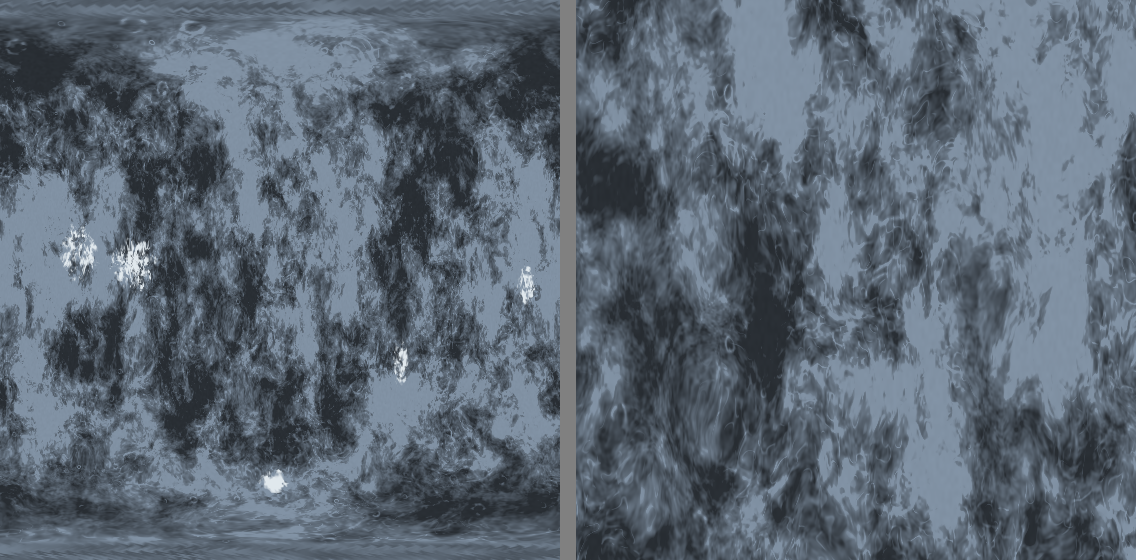
Left, the full canvas; right, a detail of the centre.
Write a three.js fragment shader that draws this texture.

```glsl
// Slate-blue radar map of a cratered planet, unrolled to a square.
// Rough noise is sampled on the sphere, so grains stretch upright at the
// equator and sideways at the poles; threads, craters and snow lie on top.
varying vec2 vUv;

const float PI = 3.14159265;

float hash(vec3 p) {
  p = fract(p * 0.1031);
  p += dot(p, p.zyx + 31.32);
  return fract((p.x + p.y) * p.z);
}

float noise(vec3 p) {
  vec3 i = floor(p), f = fract(p);
  f = f * f * (3.0 - 2.0 * f);
  vec2 e = vec2(0.0, 1.0);
  vec4 near = vec4(hash(i), hash(i + e.yxx), hash(i + e.xyx), hash(i + e.yyx));
  vec4 far = vec4(hash(i + e.xxy), hash(i + e.yxy), hash(i + e.xyy), hash(i + 1.0));
  vec4 s = mix(near, far, f.z);
  return mix(mix(s.x, s.y, f.x), mix(s.z, s.w, f.x), f.y);
}

// Rough layered noise, centred on 0 with a spread of about 1
float terrain(vec3 p) {
  float sum = 0.0, amp = 1.0, total = 0.0;
  for (int i = 0; i < 6; i++) {
    sum += amp * noise(p);
    total += amp;
    amp *= 0.76;
    p = p * 2.08 + 17.3;
  }
  return (sum / total - 0.5) / 0.083;
}

// Thin bright threads along the mid level of the noise, broken into pieces
float filaments(vec3 p) {
  float sum = 0.0, amp = 1.0;
  for (int i = 0; i < 3; i++) {
    float ridge = 1.0 - abs(2.0 * noise(p) - 1.0);
    sum += amp * smoothstep(0.82, 1.0, ridge) * smoothstep(0.4, 0.65, noise(p * 1.3 + 70.0));
    amp *= 0.9;
    p = p * 1.9 + 9.1;
  }
  return sum;
}

// Soft region that wraps around the left and right edges
float region(vec2 uv, vec2 centre, vec2 size) {
  vec2 d = uv - centre;
  d.x -= floor(d.x + 0.5);
  d /= size;
  return exp(-dot(d, d));
}

// Broad light highlands and dark plains
float continents(vec2 uv) {
  float m = 1.2 * region(uv, vec2(0.14, 0.55), vec2(0.18, 0.12));
  m += 1.0 * region(uv, vec2(0.80, 0.42), vec2(0.23, 0.20));
  m += 0.3 * region(uv, vec2(0.52, 0.58), vec2(0.10, 0.18));
  m += 0.8 * region(uv, vec2(0.47, 0.90), vec2(0.20, 0.05));
  m += 0.8 * region(uv, vec2(0.36, 0.14), vec2(0.15, 0.05));
  m -= 0.7 * region(uv, vec2(0.05, 0.80), vec2(0.22, 0.10));
  m -= 0.8 * region(uv, vec2(0.94, 0.82), vec2(0.20, 0.10));
  m -= 0.8 * region(uv, vec2(0.18, 0.37), vec2(0.13, 0.06));
  m -= 0.4 * region(uv, vec2(0.37, 0.42), vec2(0.12, 0.14));
  return m - 0.8 * exp(-pow((uv.y - 0.07) / 0.035, 2.0));
}

// Scattered craters: bright worn rim, dark floor, wide dark halo
float craters(vec2 uv, float squeeze, float wear) {
  vec2 cell = floor(uv * 16.0);
  float sum = 0.0;
  for (int y = -1; y <= 1; y++) {
    for (int x = -1; x <= 1; x++) {
      vec2 id = cell + vec2(float(x), float(y));
      vec3 key = vec3(mod(id.x, 16.0), id.y, 4.0);
      vec2 centre = (id + 0.2 + 0.6 * vec2(hash(key), hash(key + 20.0))) / 16.0;
      float radius = mix(0.003, 0.014, pow(hash(key + 40.0), 4.0));
      float present = step(0.55, hash(key + 60.0));
      float d = length((uv - centre) * vec2(squeeze, 1.0)) / radius;
      float rim = wear * exp(-pow((d - 1.0) / 0.3, 2.0));
      sum += present * (1.6 * rim - 0.9 * exp(-d * d / 8.0));
    }
  }
  return sum;
}

void main() {
  float lon = 2.0 * PI * vUv.x, lat = PI * (vUv.y - 0.5);
  vec3 p = vec3(cos(lat) * cos(lon), sin(lat), cos(lat) * sin(lon));
  vec3 bend = vec3(noise(p * 6.0), noise(p * 6.0 + 31.0), noise(p * 6.0 + 57.0)) - 0.5;
  vec3 fine = vec3(noise(p * 28.0), noise(p * 28.0 + 11.0), noise(p * 28.0 + 23.0)) - 0.5;
  vec3 q = p + 0.1 * bend + 0.018 * fine;
  float pole = smoothstep(0.55, 0.95, abs(2.0 * vUv.y - 1.0));

  // Height: continents, terrain, threads and craters
  float height = continents(vUv) - 0.32 + mix(1.1, 0.65, pole) * terrain(q * 3.2 + 5.0);
  float threadMask = smoothstep(0.3, 0.6, noise(p * 4.0 + 40.0));
  height += mix(1.0, 0.75, pole) * threadMask * filaments(q * 13.0 + 3.0);
  float wear = smoothstep(0.25, 0.7, noise(p * 60.0 + 15.0));
  height += craters(vUv + 0.006 * fine.xy, 0.4 + 1.4 * cos(lat), wear);

  // Tone: dark plains ramp up to flat, sharp-edged highlands
  float grain = noise(p * 85.0) - 0.5;
  float tone = 0.395 + 0.125 * height + 0.04 * smoothstep(0.6, 0.85, height);
  tone = clamp(tone + 0.05 * grain, 0.18, 0.57) + 0.02 * grain;

  // Zigzag scan rows along the top and bottom edges
  float zigzag = 0.012 * abs(fract(vUv.x * 38.0 + 2.0 * noise(vec3(vUv.y * 60.0))) - 0.5);
  float rows = noise(vec3(vUv.x * 12.0, (vUv.y + zigzag) * 200.0, 8.0)) - 0.5;
  float edge = smoothstep(0.462, 0.476, abs(vUv.y - 0.5));
  tone = mix(tone, 0.41 + 0.18 * rows, edge);
  vec3 color = tone * vec3(0.885, 1.0, 1.125);

  // Broken snowy summits
  float snow = region(vUv, vec2(0.14, 0.55), vec2(0.035, 0.055));
  snow += region(vUv, vec2(0.24, 0.53), vec2(0.045, 0.055));
  snow += region(vUv, vec2(0.94, 0.49), vec2(0.018, 0.04));
  snow += region(vUv, vec2(0.715, 0.35), vec2(0.016, 0.05));
  snow += 1.4 * region(vUv, vec2(0.49, 0.14), vec2(0.026, 0.02));
  float patches = 0.4 * noise(q * 24.0) + 0.35 * noise(q * 50.0) + 0.25 * noise(q * 95.0);
  snow = smoothstep(0.85, 1.25, 0.5 * snow + 1.3 * patches * min(1.0, 2.0 * snow));
  gl_FragColor = vec4(mix(color, vec3(0.88, 0.91, 0.93), snow), 1.0);
}
```
